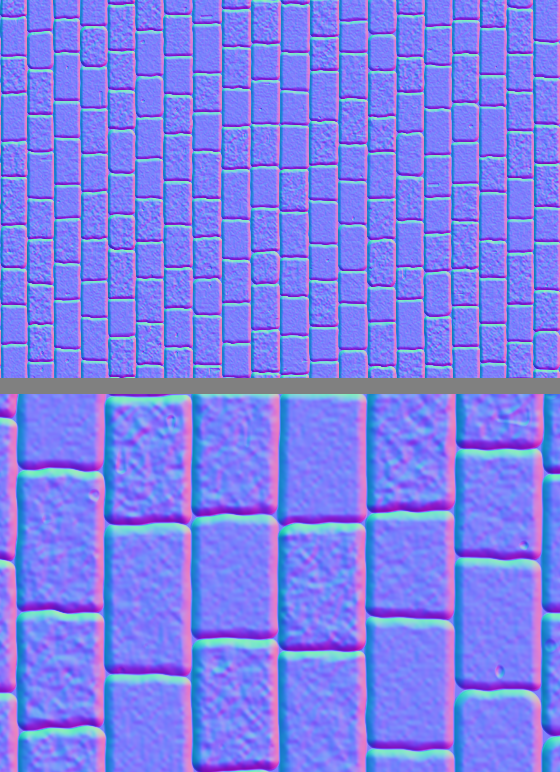
Top: the whole. Bottom: its middle third, enlarged.
Reproduce this texture map procedurally as a WebGL 1 fragment shader.

```glsl
precision highp float;
// Tangent-space normal map of staggered paving bricks laid in vertical columns.
// A height field (bevelled bricks with jittered joints plus per-brick grain)
// is differentiated numerically and its normal is encoded as colour.

uniform vec2 u_resolution;

const float ASPECT = 1.48;      // layout width in canvas heights
const float COLUMNS = 20.0;
const float ROWS = 9.1;
const float BEVEL = 0.0092;     // bevel width in canvas heights
const float BEVEL_RISE = 0.0078;
const float SAMPLE_STEP = 0.0014;

float hash(vec2 p) {
  return fract(sin(dot(p, vec2(127.1, 311.7))) * 43758.5453);
}

float valueNoise(vec2 p) {
  vec2 i = floor(p);
  vec2 f = fract(p);
  f = f * f * (3.0 - 2.0 * f);
  float low = mix(hash(i), hash(i + vec2(1.0, 0.0)), f.x);
  float high = mix(hash(i + vec2(0.0, 1.0)), hash(i + vec2(1.0, 1.0)), f.x);
  return mix(low, high, f.y);
}

// Height of joint k in a column, in row units, slightly tilted across x.
float jointLevel(float column, float k, float x) {
  vec2 id = vec2(column, k);
  float jitter = 0.3 * (hash(id + 3.7) - 0.5);
  float tilt = 0.05 * (hash(id + 9.2) - 0.5);
  return k + jitter + tilt * (x - 0.5);
}

// Slow drift of the columns and small irregularities along the edges.
vec2 warpLayout(vec2 p) {
  vec2 drift = vec2(valueNoise(vec2(p.x * 5.0, p.y * 4.0)) - 0.5, 0.0);
  vec2 ragged = vec2(valueNoise(p * 55.0), valueNoise(p * 65.0 + 40.0)) - 0.5;
  return p + 0.005 * drift + vec2(0.0018, 0.0042) * ragged;
}

// Surface grain: coarse bumps scaled by roughness over constant fine grit.
float grain(vec2 p, float roughness) {
  float bumps = valueNoise(p * 105.0) + 0.6 * valueNoise(p * 190.0 + 17.0);
  float grit = valueNoise(p * 240.0 + 71.0);
  return 0.0031 * roughness * bumps + 0.0007 * grit;
}

float brickHeight(vec2 p) {
  vec2 q = warpLayout(p);
  float u = q.x / ASPECT;
  float across = u * COLUMNS + 0.15 * sin(6.2832 * u);
  float column = floor(across);
  float x = fract(across);

  // Find the brick between two jittered joints.
  float stagger = 0.5 * mod(column, 2.0) + 0.35 * hash(vec2(column, 5.3));
  float y = q.y * ROWS + stagger;
  float row = floor(y);
  if (y < jointLevel(column, row, x)) {
    row -= 1.0;
  } else if (y > jointLevel(column, row + 1.0, x)) {
    row += 1.0;
  }
  float below = y - jointLevel(column, row, x);
  float above = jointLevel(column, row + 1.0, x) - y;

  // Rounded bevel, with a few bricks worn at the corners.
  vec2 edge = vec2(min(x, 1.0 - x) * ASPECT / COLUMNS, min(below, above) / ROWS);
  vec2 id = vec2(column, row);
  float worn = step(0.9, hash(id + 21.4));
  float radius = BEVEL * (1.0 + 0.9 * worn);
  float depth = radius - length(max(radius - edge, 0.0));
  float t = clamp(depth / BEVEL, 0.0, 1.0);
  float bevel = t * (2.0 - t);

  // Rough and smooth bricks, and rare shallow pits.
  float roughness = mix(0.18, 0.95, smoothstep(0.1, 0.9, hash(id + 13.1)));
  float pit = smoothstep(0.93, 0.99, valueNoise(p * 45.0 + 8.0));
  return bevel * (BEVEL_RISE + grain(p, roughness) - 0.002 * pit);
}

vec3 surfaceNormal(vec2 p, float e) {
  float dx = brickHeight(p + vec2(e, 0.0)) - brickHeight(p - vec2(e, 0.0));
  float dy = brickHeight(p + vec2(0.0, e)) - brickHeight(p - vec2(0.0, e));
  return normalize(vec3(-vec2(dx, dy) / (2.0 * e), 1.0));
}

void main() {
  vec2 p = gl_FragCoord.xy / u_resolution * vec2(ASPECT, 1.0);
  vec3 normal = surfaceNormal(p, SAMPLE_STEP);
  vec3 encoded = normal * 0.5 + 0.5;
  gl_FragColor = vec4(encoded * vec3(0.98, 1.0, 0.99), 1.0);
}
```
